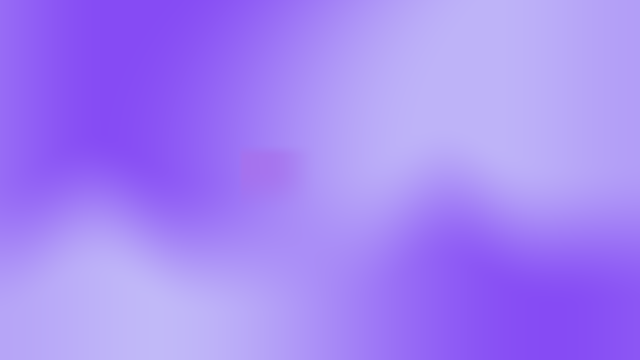
A Shadertoy shader for this background:

```glsl
// A soft violet and lavender mesh gradient with a faint rose patch near the middle.
// An upper and a lower tone profile are blended across a wavy seam, then the
// resulting tone (0 deep, 1 pale) is mapped to colour. Units are canvas heights.

const vec3 DEEP_VIOLET = vec3(0.525, 0.295, 0.957);
const vec3 PALE_LAVENDER = vec3(0.757, 0.725, 0.973);
const vec3 ROSE = vec3(0.655, 0.440, 0.925);

const float TAU = 6.2831853;
const float SEAM_HEIGHT = 0.296;
const float SEAM_TILT = 0.033;
const float SEAM_CREST = 0.127;
const float SEAM_PERIOD = 0.972;
const float SEAM_PHASE = 0.255;
const float SEAM_SOFTNESS = 0.20;

const float EDGE_X = 0.73;          // violet to lavender edge, upper half
const float EDGE_BEND_Y = 0.583;
const float EDGE_BEND = 1.065;
const float EDGE_SOFTNESS = 0.46;

const vec2 ROSE_CORNER = vec2(0.667, 0.592);
const vec2 ROSE_SIZE = vec2(0.22, 0.19);
const float ROSE_STRENGTH = 0.75;

// Falls smoothly from 1 at a to 0 at b, with a < b.
float fall(float a, float b, float v) {
    return 1.0 - smoothstep(a, b, v);
}

// Violet on the left, lavender on the right, split by a bent edge.
float upperTone(vec2 p) {
    float bend = p.y - EDGE_BEND_Y;
    float edge = EDGE_X + EDGE_BEND * bend * bend;
    float pale = 0.95 - 0.20 * smoothstep(1.35, 1.80, p.x);
    float leftLift = 0.40 * fall(-0.15, 0.30, p.x);
    return pale * smoothstep(-EDGE_SOFTNESS, EDGE_SOFTNESS, p.x - edge) + leftLift;
}

// Lavender on the left, sinking to violet on the right.
float lowerTone(vec2 p) {
    float leftShade = 0.18 * fall(0.0, 0.45, p.x);
    float rightLift = 0.12 * smoothstep(1.55, 1.85, p.x);
    return fall(0.417, 1.53, p.x) - leftShade + rightLift;
}

// Height of the seam: broad troughs between narrow crests.
float seamHeight(float x) {
    float wave = 0.5 + 0.5 * cos(TAU * (x - SEAM_PHASE) / SEAM_PERIOD);
    return SEAM_HEIGHT + SEAM_TILT * x + SEAM_CREST * wave * wave * wave;
}

// Patch with a crisp upper left corner that fades right and down.
float roseMask(vec2 p) {
    vec2 q = vec2(p.x - ROSE_CORNER.x, ROSE_CORNER.y - p.y) / ROSE_SIZE;
    vec2 rise = smoothstep(vec2(-0.03, -0.05), vec2(0.04, 0.14), q);
    vec2 fade = 1.0 - smoothstep(vec2(0.35), vec2(1.0), q);
    return rise.x * rise.y * fade.x * fade.y;
}

void mainImage(out vec4 fragColor, in vec2 fragCoord) {
    vec2 p = fragCoord / iResolution.y;

    // Blend the two profiles across the seam
    float above = smoothstep(-SEAM_SOFTNESS, SEAM_SOFTNESS, p.y - seamHeight(p.x));
    float tone = mix(lowerTone(p), upperTone(p), above);

    // Colour and rose tint
    vec3 color = mix(DEEP_VIOLET, PALE_LAVENDER, clamp(tone, 0.0, 1.0));
    color = mix(color, ROSE, ROSE_STRENGTH * roseMask(p));

    fragColor = vec4(color, 1.0);
}
```
